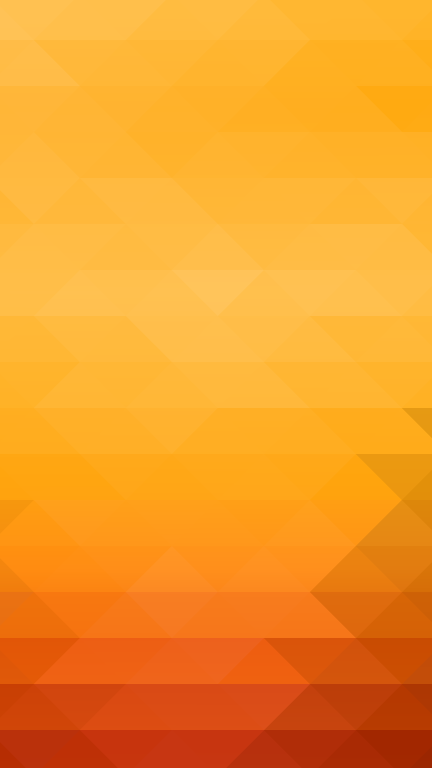
Give the GLSL for this background, as a WebGL 2 fragment shader.

```glsl
#version 300 es
precision highp float;

#define ROW_HEIGHT 0.0599
#define LATTICE_SHIFT vec2(0.043, 0.53125)
#define TOP_ROWS 9.0
#define TINT vec3(0.0, 0.03, 0.095)
#define FACET_NOISE 0.55
#define RIGHT_SHADE 0.08
#define LEFT_SHADE 0.03
#define SAMPLES 3

uniform vec2 u_resolution;
out vec4 fragColor;

float hash(vec2 p) {
  return fract(sin(dot(p, vec2(127.1, 311.7))) * 43758.5453);
}

// Vertical colour ramp, one stop every two rows from the top.
vec3 ramp(float row) {
  const vec3 stops[9] = vec3[9](
    vec3(1.00, 0.730, 0.235), vec3(1.00, 0.690, 0.145), vec3(1.00, 0.720, 0.225),
    vec3(1.00, 0.752, 0.305), vec3(1.00, 0.714, 0.200), vec3(1.00, 0.655, 0.085),
    vec3(1.00, 0.560, 0.105), vec3(0.935, 0.375, 0.070), vec3(0.78, 0.205, 0.050));
  float t = clamp((row - 0.5) * 0.5, 0.0, 7.999);
  int i = int(t);
  return mix(stops[i], stops[i + 1], fract(t));
}

// q is in lattice units: x to the right, y downward, one unit per row.
vec3 facets(vec2 q) {
  float row = floor(q.y);
  float a = floor((q.x + q.y) * 0.5);
  float b = floor((q.x - q.y) * 0.5);
  float centre = a + b + 1.0;

  // Rows are stepped, except for a smooth blend below the middle.
  float depth = q.y + TOP_ROWS;
  float middle = row + 0.5 + TOP_ROWS;
  float blend = exp(-0.8 * (middle - 12.0) * (middle - 12.0));
  float stepped = 0.75 - 0.65 * blend + 0.45 * smoothstep(13.0, 14.5, middle);
  vec3 colour = ramp(mix(depth, middle, stepped));

  // Light from the upper left, and a soft pyramid around the middle.
  float upper = 1.0 - smoothstep(-8.0, -4.0, row);
  float central = smoothstep(-6.0, -3.0, row);
  float light = -0.19 * centre * upper;
  light += central * (0.35 - 0.16 * abs(centre + 0.5));
  light += FACET_NOISE * (hash(vec2(centre, row)) - 0.5);
  colour += TINT * light;

  // Shadows creep in from both sides toward the bottom.
  float lower = step(0.0, row);
  float right = centre + 0.5 * row - 4.5;
  float left = -centre + 0.5 * row - 5.75;
  float shade = step(-0.1, right) * (RIGHT_SHADE + 0.035 * right);
  shade += step(-0.1, left) * (LEFT_SHADE + 0.02 * left);
  return colour * (1.0 - lower * shade);
}

void main() {
  vec3 sum = vec3(0.0);
  // Supersampling smooths the facet edges.
  for (int j = 0; j < SAMPLES; j++) {
    for (int i = 0; i < SAMPLES; i++) {
      vec2 offset = (vec2(i, j) + 0.5) / float(SAMPLES) - 0.5;
      vec2 p = (gl_FragCoord.xy + offset) / u_resolution.y;
      float x = p.x - 0.5 * u_resolution.x / u_resolution.y;
      vec2 q = vec2(x / ROW_HEIGHT - LATTICE_SHIFT.x,
                    (1.0 - p.y - LATTICE_SHIFT.y) / ROW_HEIGHT);
      sum += facets(q);
    }
  }
  vec3 colour = sum / float(SAMPLES * SAMPLES);
  fragColor = vec4(clamp(colour, 0.0, 1.0), 1.0);
}
```
